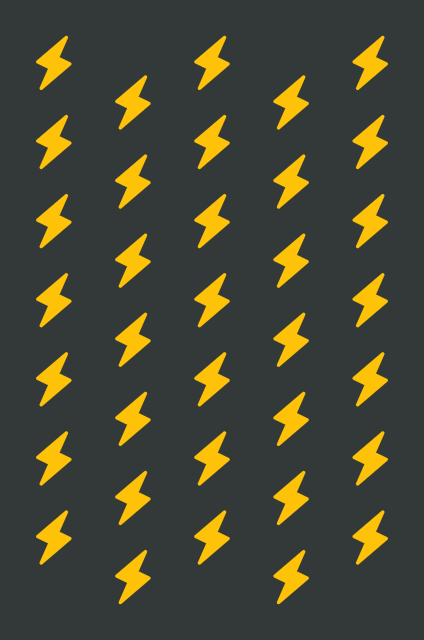
This pattern is drawn by a WebGL 1 fragment shader. Its source:

```glsl
precision highp float;

uniform vec2 u_resolution;

// Lengths are fractions of the canvas height
#define PITCH 0.1236
#define COLUMNS 5.0
#define ROWS 7.0
#define TIP vec2(0.0196, 0.0397)
#define ELBOW vec2(-0.0250, 0.0016)
#define NOTCH vec2(-0.0056, -0.0078)
#define ROUNDING 0.0027
#define SLATE vec3(0.200, 0.220, 0.220)
#define GOLD vec3(0.995, 0.760, 0.030)

// Signed distance to a rounded bolt with half-turn symmetry
float boltDistance(vec2 p) {
  vec2 corners[6];
  corners[0] = TIP;
  corners[1] = ELBOW;
  corners[2] = NOTCH;
  corners[3] = -TIP;
  corners[4] = -ELBOW;
  corners[5] = -NOTCH;

  float nearest = 1e3;
  float side = 1.0;
  vec2 previous = corners[5];
  for (int i = 0; i < 6; i++) {
    vec2 corner = corners[i];
    vec2 edge = previous - corner;
    vec2 toPoint = p - corner;
    vec2 offset = toPoint - edge * clamp(dot(toPoint, edge) / dot(edge, edge), 0.0, 1.0);
    nearest = min(nearest, dot(offset, offset));

    // Flip inside and outside at each edge crossing
    bool above = p.y >= corner.y;
    bool below = p.y < previous.y;
    bool leftOf = edge.x * toPoint.y > edge.y * toPoint.x;
    if ((above && below && leftOf) || (!above && !below && !leftOf)) side = -side;
    previous = corner;
  }
  return side * sqrt(nearest) - ROUNDING;
}

// Position relative to the closest bolt centre in the staggered grid
vec2 boltCell(vec2 p) {
  vec2 reach = 0.5 * (vec2(COLUMNS, ROWS) - 1.0);
  float column = clamp(floor(p.x / PITCH + 0.5), -reach.x, reach.x);

  // Neighbouring columns sit half a pitch apart vertically
  float stagger = mod(column, 2.0) < 0.5 ? 0.25 : -0.25;
  float row = clamp(floor(p.y / PITCH - stagger + 0.5), -reach.y, reach.y);
  return p - PITCH * vec2(column, row + stagger);
}

void main() {
  vec2 p = (gl_FragCoord.xy - 0.5 * u_resolution) / u_resolution.y;
  float pixel = 1.0 / u_resolution.y;
  float coverage = 1.0 - smoothstep(-0.7 * pixel, 0.7 * pixel, boltDistance(boltCell(p)));
  gl_FragColor = vec4(mix(SLATE, GOLD, coverage), 1.0);
}
```
